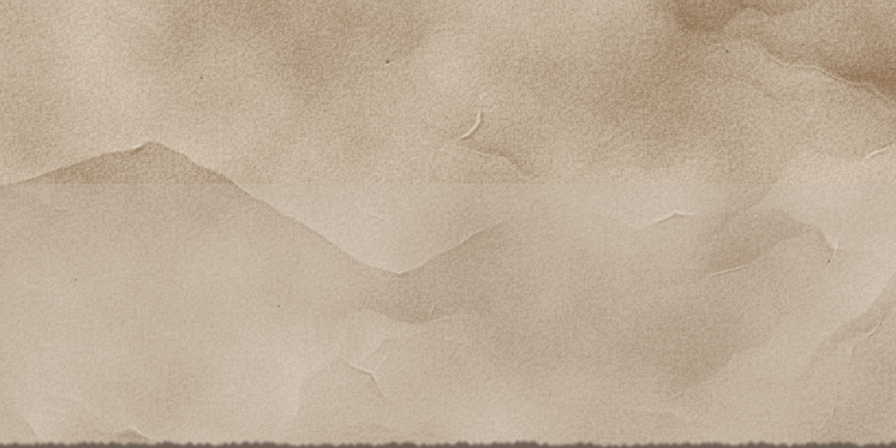
A WebGL 2 fragment shader for this texture:

```glsl
#version 300 es
precision highp float;
// Creased kraft paper with a pale wash over its lower part and a dark lower edge.

uniform vec2 u_resolution;
out vec4 fragColor;

// Colours
const vec3 PAPER = vec3(0.742, 0.672, 0.582);
const vec3 SHADOW = vec3(0.60, 0.49, 0.38);
const vec3 LIGHT = vec3(0.855, 0.80, 0.735);
const vec3 WASH = vec3(0.775, 0.725, 0.672);
const vec3 EDGE = vec3(0.39, 0.34, 0.30);

// Layout, in canvas heights
const float WASH_TOP = 0.59;
const float WASH_AMOUNT = 0.36;
const float EDGE_HEIGHT = 0.010;
const float FOLD_PEAK = 0.35;
const float FOLD_PERIOD = 1.08;
const float FOLD_LEVEL = 0.53;
const float FOLD_HEIGHT = 0.15;
const float FOLD_LIFT = 0.32;
const int CREASE_COUNT = 36;
const float RIDGE_WIDTH = 0.0032;

// Strengths, in units of tone
const float CLOUD = 0.85;
const float GRAIN = 0.62;
const float CREASE_FACE = 0.55;
const float CREASE_RIDGE = 1.1;
const float CORNER_SHADE = 0.9;

vec2 hash2(vec2 cell) {
    uvec2 q = uvec2(ivec2(cell)) * uvec2(1597u, 3571u);
    uint n = (q.x ^ q.y) * 2654435u + q.x * 7919u;
    n = (n ^ (n >> 15)) * 2246822u;
    n = (n ^ (n >> 13)) * 3266489u;
    n ^= n >> 16;
    return vec2(n & 65535u, n >> 16) / 65535.0;
}

float gradientDot(vec2 cell, vec2 offset) {
    float angle = 6.2832 * hash2(cell).x;
    return dot(vec2(cos(angle), sin(angle)), offset);
}

float noise(vec2 p) {
    vec2 i = floor(p), f = fract(p);
    vec2 u = f * f * f * (f * (f * 6.0 - 15.0) + 10.0);
    vec2 e = vec2(0.0, 1.0);
    return mix(mix(gradientDot(i, f), gradientDot(i + e.yx, f - e.yx), u.x),
               mix(gradientDot(i + e.xy, f - e.xy), gradientDot(i + 1.0, f - 1.0), u.x), u.y);
}

float fbm(vec2 p) {
    float sum = 0.0, amp = 1.0;
    for (int i = 0; i < 4; i++) {
        sum += amp * noise(p);
        p = mat2(1.6, 1.2, -1.2, 1.6) * p + 17.3;
        amp *= 0.5;
    }
    return sum;
}

// x: face lit on one side of the line, y: bright ridge with a dark groove
vec2 creaseProfile(float d, float reach, float px) {
    float face = smoothstep(-1.5 * px, 1.5 * px, d) * exp(-max(d, 0.0) / reach);
    float ridge = d / RIDGE_WIDTH;
    float groove = (d + 2.0 * RIDGE_WIDTH) / (1.5 * RIDGE_WIDTH);
    return vec2(face, exp(-ridge * ridge) - 0.6 * exp(-groove * groove));
}

vec2 turn(vec2 p, float angle) {
    float c = cos(angle), s = sin(angle);
    return vec2(c * p.x + s * p.y, c * p.y - s * p.x);
}

// Scattered short creases, denser to the right
float creases(vec2 p, float aspect, float warp, float wear, float px) {
    float tone = 0.0;
    for (int i = 0; i < CREASE_COUNT; i++) {
        vec2 place = hash2(vec2(i, 71)), shape = hash2(vec2(i, 113)), look = hash2(vec2(i, 157));
        float angle = mix(-0.9, 1.2, shape.x);
        vec2 q = turn(p - vec2(aspect * sqrt(place.x), place.y), angle);
        float span = q.x / mix(0.06, 0.20, shape.y);
        vec2 profile = creaseProfile(q.y + warp, mix(0.03, 0.12, look.x), px);
        float face = CREASE_FACE * mix(-1.0, 1.0, look.y);
        tone += exp(-span * span) * (face * profile.x + CREASE_RIDGE * look.x * wear * profile.y);
    }
    return tone;
}

// Long zigzag fold crossing the sheet from the left
float longFold(vec2 p, float warp, float wear, float px) {
    float zigzag = 4.0 * abs(fract((p.x - FOLD_PEAK) / FOLD_PERIOD) - 0.5) - 1.0;
    float slope = 4.0 * FOLD_HEIGHT / FOLD_PERIOD;
    float level = FOLD_LEVEL + FOLD_HEIGHT * zigzag + FOLD_LIFT * max(FOLD_PEAK - p.x, 0.0);
    float d = (p.y + 0.6 * warp - level) / sqrt(1.0 + slope * slope);
    vec2 above = creaseProfile(d, 0.10, px), below = creaseProfile(-d, 0.06, px);
    float fade = 1.0 - smoothstep(0.8, 1.3, p.x);
    return fade * (0.4 * above.x - 0.22 * below.x + (0.2 + 1.0 * wear) * above.y);
}

// Sparse dark specks, one at most per cell
float specks(vec2 p, float px) {
    vec2 cell = floor(p * 4.0), h = hash2(cell + 300.0), size = hash2(cell + 500.0);
    float d = length(p * 4.0 - cell - mix(vec2(0.1), vec2(0.9), h)) / 4.0;
    float radius = mix(0.0015, 0.004, size.x);
    return step(0.8, size.y) * (1.0 - smoothstep(radius - px, radius + px, d));
}

void main() {
    float px = 1.0 / u_resolution.y;
    float aspect = u_resolution.x * px;
    vec2 p = gl_FragCoord.xy * px;
    // Kinked displacement and broken wear along the creases
    float warp = 0.025 * fbm(p * 5.0 + 9.0) + 0.07 * abs(noise(p * 6.0 + 21.0)) - 0.012;
    float wear = smoothstep(0.0, 0.35, noise(p * 9.0 + 40.0) + 0.4 * noise(p * 30.0));

    // Broad undulation and creases
    float tone = CLOUD * fbm(p * 2.3 + 3.0) + 0.02;
    tone += creases(p, aspect, warp, wear, px) + longFold(p, warp, wear, px);

    // Deep fold shadow in the upper right corner
    vec2 corner = turn(p - vec2(aspect - 0.13, 0.83), -0.38);
    float span = corner.x / 0.30;
    vec2 fold = creaseProfile(corner.y + warp, 0.11, 6.0 * px);
    tone += exp(-span * span) * (0.4 * fold.y - CORNER_SHADE * fold.x);

    // Paper grain and short fibres
    float grain = 0.7 * noise(p * 115.0) + 0.8 * noise(p * 205.0 + 5.0) + 0.4 * noise(turn(p, 0.6) * vec2(45.0, 140.0));
    tone += GRAIN * grain;

    vec3 color = mix(PAPER, tone > 0.0 ? LIGHT : SHADOW, min(abs(tone), 1.1));
    float wash = 1.0 - smoothstep(WASH_TOP - px, WASH_TOP + px, p.y);
    color = mix(color, WASH, WASH_AMOUNT * wash);
    color = mix(color, EDGE, 0.65 * specks(p, px));

    // Ragged lower edge
    float rim = EDGE_HEIGHT + 0.008 * noise(vec2(p.x * 70.0, 2.3)) + 0.006 * noise(vec2(p.x * 17.0, 6.4));
    color = mix(color, EDGE, 0.9 * (1.0 - smoothstep(rim - 0.007, rim + 0.007, p.y)));
    fragColor = vec4(color, 1.0);
}
```
